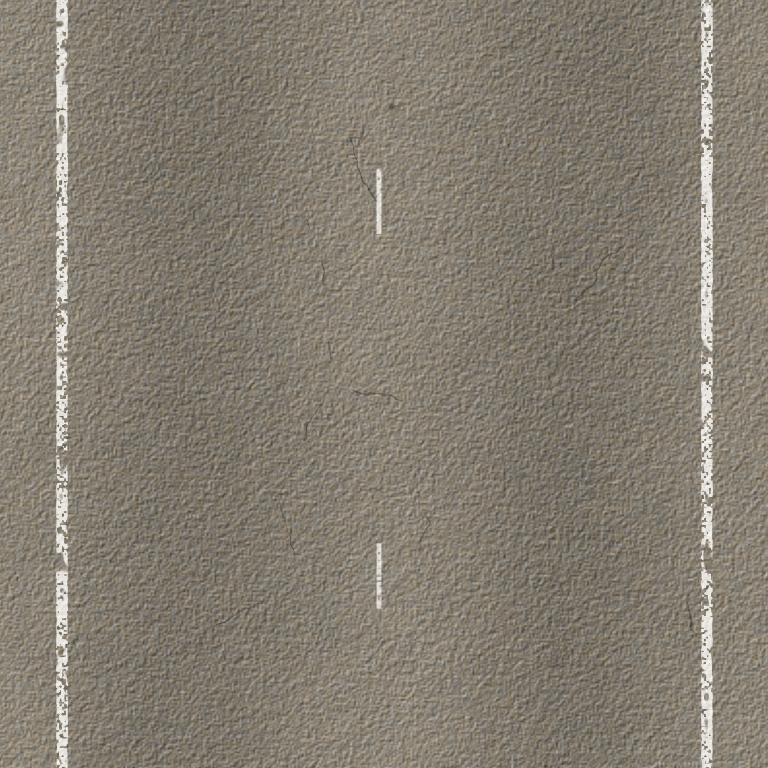
Reproduce this texture procedurally as a Shadertoy shader.

```glsl
// Worn asphalt road seen from above: embossed grain, soft wheel tracks,
// chipped edge lines, two short centre dashes and faint hairline cracks.
// Everything comes from integer-hashed value noise and distance functions.
#define GRAIN 205.0          // stones across the canvas
#define RELIEF 0.31          // strength of the grain shading
#define TRACK 0.034          // brightness swing of the wheel tracks
#define TINT 0.035           // warm and cool stone variation
#define EDGE_HALF 0.0073     // half width of the edge lines
#define DASH_HALF vec2(0.0032, 0.0425)
#define CRACK_WIDTH 0.0010
#define CRACK_DEPTH 0.30
#define ASPHALT vec3(0.512, 0.484, 0.435)
#define PAINT vec3(0.91, 0.90, 0.88)

float hash(vec2 cell) {
    uvec2 q = uvec2(ivec2(cell)) * uvec2(1597u, 3812u) + uvec2(719u, 2953u);
    uint n = q.x * 73856u ^ q.y * 19349u;
    n = (n ^ (n >> 15u)) * 277803u;
    n = (n ^ (n >> 13u)) * 668265u;
    n ^= n >> 16u;
    return float(n & 65535u) / 65535.0;
}

float noise(vec2 p) {
    vec2 i = floor(p), f = fract(p);
    f = f * f * (3.0 - 2.0 * f);
    return mix(mix(hash(i), hash(i + vec2(1, 0)), f.x),
               mix(hash(i + vec2(0, 1)), hash(i + vec2(1, 1)), f.x), f.y);
}

float grainHeight(vec2 uv) {
    vec2 p = uv * GRAIN;
    return 0.55 * noise(p) + 0.45 * noise(p * 1.93 + 37.0);
}

float segmentDistance(vec2 p, vec2 a, vec2 b) {
    vec2 pa = p - a, ba = b - a;
    return length(pa - ba * clamp(dot(pa, ba) / dot(ba, ba), 0.0, 1.0));
}

float boxMask(vec2 p, vec2 halfSize, float aa) {
    vec2 d = abs(p) - halfSize;
    return 1.0 - smoothstep(-aa, aa, max(d.x, d.y));
}

// Each crack is a segment: start xy, end xy
const vec4 CRACKS[12] = vec4[12](
    vec4(0.52, 0.865, 0.456, 0.815), vec4(0.456, 0.815, 0.485, 0.74),
    vec4(0.397, 0.71, 0.435, 0.62),  vec4(0.435, 0.62, 0.431, 0.535),
    vec4(0.425, 0.48, 0.388, 0.43),  vec4(0.46, 0.492, 0.52, 0.482),
    vec4(0.352, 0.35, 0.388, 0.26),  vec4(0.23, 0.155, 0.345, 0.22),
    vec4(0.553, 0.325, 0.54, 0.25),  vec4(0.725, 0.57, 0.82, 0.695),
    vec4(0.897, 0.235, 0.905, 0.165), vec4(0.123, 0.40, 0.131, 0.465));

float crackMask(vec2 uv, float aa) {
    vec2 wobble = vec2(noise(uv * 38.0), noise(uv * 38.0 + 71.0)) - 0.5;
    wobble += 0.4 * (vec2(noise(uv * 110.0 + 9.0), noise(uv * 110.0 + 53.0)) - 0.5);
    vec2 p = uv + 0.014 * wobble;
    float d = 1.0;
    for (int i = 0; i < 12; i++) d = min(d, segmentDistance(p, CRACKS[i].xy, CRACKS[i].zw));
    float line = 1.0 - smoothstep(CRACK_WIDTH - aa, CRACK_WIDTH + aa, d);
    return line * smoothstep(0.2, 0.75, noise(uv * 45.0 + 15.0));
}

// Share of paint left: solid patches between peppered and chipped stretches
float wornPaint(vec2 uv) {
    float stretch = noise(vec2(uv.x * 45.0, uv.y * 32.0) + 11.0);
    float patches = noise(uv * vec2(130.0, 85.0) + 29.0);
    float pepper = noise(uv * 330.0 + 5.0);
    float cover = 0.30 + 0.42 * stretch + 0.38 * patches;
    float chips = smoothstep(0.12, 0.28, noise(uv * vec2(100.0, 65.0) + 83.0));
    return chips * smoothstep(-0.10, 0.12, cover - pepper);
}

void mainImage(out vec4 fragColor, in vec2 fragCoord) {
    vec2 uv = fragCoord / iResolution.xy;
    float aa = 0.7 / iResolution.y;

    // Asphalt with wheel tracks and broad blotches
    float light = 1.0 + TRACK * 2.0 * cos(12.566 * (uv.x - 0.495));
    light += 0.05 * (noise(uv * vec2(7.0, 5.0)) - 0.5);
    light += 0.05 * (noise(uv * 36.0 + 19.0) - 0.5);
    vec3 color = ASPHALT * light;

    // Grain lit from the upper left
    float relief = grainHeight(uv) - grainHeight(uv + vec2(-0.0021, 0.0021));
    float tint = noise(uv * 190.0 + 61.0) - 0.5;
    color += TINT * tint * vec3(1.0, 0.1, -1.1);
    color += RELIEF * relief;

    color *= 1.0 - CRACK_DEPTH * crackMask(uv, aa);

    // Edge lines, with slightly ragged sides
    float ragged = 0.0014 * (noise(uv * vec2(60.0, 150.0) + 7.0) - 0.5);
    float edgeX = uv.x < 0.5 ? 0.0807 : 0.9205;
    float edge = boxMask(vec2(uv.x - edgeX, 0.0), vec2(EDGE_HALF + ragged, 1.0), aa);
    float paint = edge * wornPaint(uv);

    // Centre dashes
    for (int i = 0; i < 2; i++) {
        vec2 center = vec2(0.4935, 0.250 + 0.488 * float(i));
        float speckle = smoothstep(0.12, 0.45, noise(uv * 300.0 + 43.0));
        paint = max(paint, boxMask(uv - center, DASH_HALF, aa) * mix(0.35, 0.92, speckle));
    }
    color = mix(color, PAINT + 0.12 * relief, paint);

    fragColor = vec4(clamp(color, 0.0, 1.0), 1.0);
}
```
